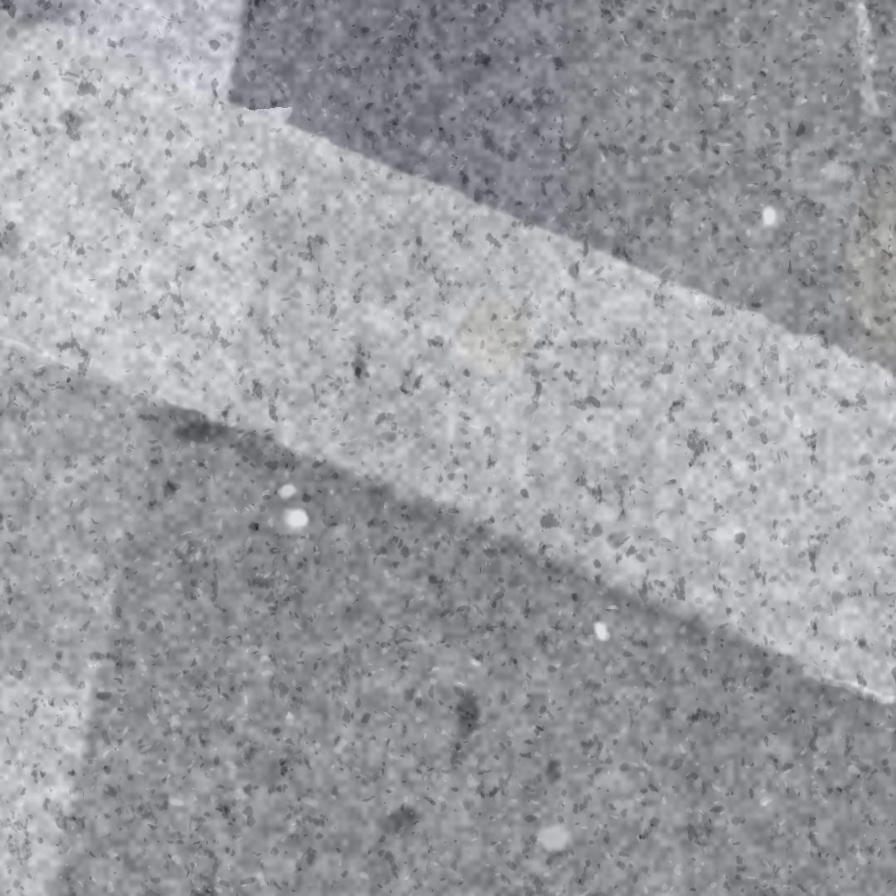
Write a WebGL 2 fragment shader that draws this texture.

```glsl
#version 300 es
precision highp float;
// Weathered grey concrete crossed by a pale diagonal band and a pale upright stripe.
uniform vec2 u_resolution;
out vec4 fragColor;

float hash(vec2 p) {
  return fract(sin(dot(p, vec2(127.1, 311.7))) * 43758.545);
}

float noise(vec2 p) {
  vec2 i = floor(p), f = fract(p);
  f = f * f * (3.0 - 2.0 * f);
  float low = mix(hash(i), hash(i + vec2(1, 0)), f.x);
  float high = mix(hash(i + vec2(0, 1)), hash(i + vec2(1, 1)), f.x);
  return mix(low, high, f.y);
}

float fbm(vec2 p) {
  float sum = 0.0, amp = 0.5;
  for (int i = 0; i < 4; i++) {
    sum += amp * noise(p);
    p = mat2(1.6, 1.2, -1.2, 1.6) * p + 17.3;
    amp *= 0.5;
  }
  return sum / 0.9375;
}

// Coverage of the side where d is positive
float side(float d, float soft) {
  return smoothstep(-soft, soft, d);
}

// Soft elliptical spot
float spot(vec2 p, vec2 center, vec2 radius) {
  return 1.0 - smoothstep(0.5, 1.2, length((p - center) / radius));
}

// Soft line between two points
float streak(vec2 p, vec2 a, vec2 b, float width) {
  vec2 ab = b - a;
  float t = clamp(dot(p - a, ab) / dot(ab, ab), 0.0, 1.0);
  return 1.0 - smoothstep(0.3 * width, width, length(p - a - t * ab));
}

// Scattered grains: one random disc in some of the cells
float grains(vec2 p, float scale, float density, float seed) {
  vec2 g = p * scale, cell = floor(g);
  float on = step(hash(cell + seed), density);
  vec2 center = 0.35 + 0.3 * vec2(hash(cell + seed + 3.1), hash(cell + seed + 7.7));
  float radius = mix(0.12, 0.34, hash(cell + seed + 5.3));
  return on * (1.0 - smoothstep(0.4 * radius, radius, length(fract(g) - center)));
}

void main() {
  vec2 uv = gl_FragCoord.xy / u_resolution;
  vec2 wobble = vec2(fbm(uv * 45.0), fbm(uv * 45.0 + 31.0)) - 0.5;
  vec2 p = uv + 0.014 * wobble;

  // Signed heights against the band edges, and the stripe edges
  float topGap = 0.991 - 0.405 * p.x - p.y;
  float bottomGap = p.y - (0.62 - 0.408 * p.x + 0.06 * p.x * (1.0 - p.x));
  float upperEdge = p.y > 0.88 ? 0.254 + 0.16 * (p.y - 0.883) : 0.247 + 0.21 * (p.y - 0.53);
  float lowerEdge = 0.052 + 0.235 * p.y;
  float edgeSoft = 0.004 + 0.012 * smoothstep(0.3, 0.5, p.x) * (1.0 - smoothstep(0.75, 0.92, p.x));
  float aboveBottom = side(bottomGap, edgeSoft);
  float belowTop = side(topGap, 0.004);
  float inStripe = side(upperEdge - p.x, 0.006);
  float inLowerStripe = side(lowerEdge - p.x, 0.008);

  // Base tone of each region
  float upperDark = mix(0.505, 0.57, smoothstep(0.5, 0.85, p.x));
  float lowerDark = 0.555 + 0.02 * smoothstep(0.4, 0.0, p.y);
  float lowerStripe = mix(0.75, 0.64, side(p.y - 0.24, 0.012));
  float band = 0.715 + 0.02 * smoothstep(0.4, 0.9, p.x);
  float tone = mix(lowerDark, lowerStripe, inLowerStripe);
  float upper = mix(mix(upperDark, band, belowTop), 0.775, inStripe);
  tone = mix(tone, upper, aboveBottom);
  float light = smoothstep(0.57, 0.74, tone);

  // Worn seams along the band
  tone -= 0.055 * exp(-abs(bottomGap + 0.018) * 45.0) * (1.0 - aboveBottom) * smoothstep(0.14, 0.2, p.x);
  tone += 0.03 * exp(-abs(topGap - 0.008) * 120.0) * belowTop * (1.0 - inStripe);
  tone += 0.08 * streak(p, vec2(0.0, 0.62), vec2(0.18, 0.55), 0.007);
  tone += 0.13 * streak(p, vec2(0.9, 0.252), vec2(1.0, 0.215), 0.008);
  tone += 0.06 * streak(p, vec2(0.38, 0.662), vec2(0.53, 0.605), 0.018);
  tone += 0.13 * streak(p, vec2(0.96, 1.0), vec2(0.974, 0.875), 0.011);
  tone -= 0.18 * spot(p, vec2(0.02, 0.99), vec2(0.075, 0.025));

  // Blotches and fine mineral grain
  tone += 0.09 * (fbm(uv * 9.0) - 0.5);
  tone += 0.19 * (fbm(uv * vec2(62.0, 54.0) + 9.0) - 0.5);
  tone += 0.15 * (noise(uv * 135.0) - 0.5);
  float pits = smoothstep(0.63, 0.8, fbm(uv * vec2(75.0, 60.0) + 50.0));
  tone -= pits * mix(0.12, 0.2, light);
  for (int i = 0; i < 3; i++) {
    float layer = float(i);
    vec2 q = p + 0.008 * wobble;
    tone -= 0.12 * grains(q, 38.0 + 17.0 * layer, 0.16, 11.0 * layer);
    tone += 0.09 * grains(q, 33.0 + 19.0 * layer, 0.13, 60.0 + 9.0 * layer) * (1.0 - 0.5 * light);
  }

  // Larger dark pits
  float pit = spot(p, vec2(0.521, 0.203), vec2(0.015, 0.026));
  pit = max(pit, 0.8 * spot(p, vec2(0.447, 0.082), vec2(0.026, 0.02)));
  pit = max(pit, 0.7 * spot(p, vec2(0.618, 0.14), vec2(0.009, 0.014)));
  pit = max(pit, spot(p, vec2(0.84, 0.531), vec2(0.008)));
  pit = max(pit, 0.8 * spot(p, vec2(0.69, 0.397), vec2(0.012)));
  pit = max(pit, 0.9 * spot(p, vec2(0.402, 0.586), vec2(0.009, 0.018)));
  pit = max(pit, spot(p, vec2(0.078, 0.868), vec2(0.016, 0.011)));
  pit = max(pit, spot(p, vec2(0.012, 0.73), vec2(0.016, 0.02)));
  pit = max(pit, 0.7 * spot(p, vec2(0.225, 0.518), vec2(0.03, 0.013)));
  tone -= 0.2 * pit;

  // Pale stone chips
  float chip = spot(p, vec2(0.859, 0.757), vec2(0.011));
  chip = max(chip, spot(p, vec2(0.329, 0.418), vec2(0.014)));
  chip = max(chip, 0.8 * spot(p, vec2(0.322, 0.453), vec2(0.01)));
  chip = max(chip, spot(p, vec2(0.671, 0.293), vec2(0.01)));
  chip = max(chip, 0.6 * spot(p, vec2(0.618, 0.066), vec2(0.022, 0.014)));
  chip = max(chip, 0.5 * spot(p, vec2(0.931, 0.811), vec2(0.018, 0.012)));
  tone = mix(tone, 0.88, chip);

  // Cool tint in the shade, faint warm stains
  float blue = (1.0 - belowTop) * (1.0 - smoothstep(0.5, 0.8, p.x));
  float warm = spot(p, vec2(0.55, 0.625), vec2(0.045)) + spot(p, vec2(1.0, 0.7), vec2(0.06, 0.12));
  vec3 color = vec3(tone) + vec3(-0.008, -0.005, 0.012) * (1.0 + blue);
  color += vec3(0.03, 0.025, 0.0) * warm;
  fragColor = vec4(clamp(color, 0.0, 1.0), 1.0);
}
```
